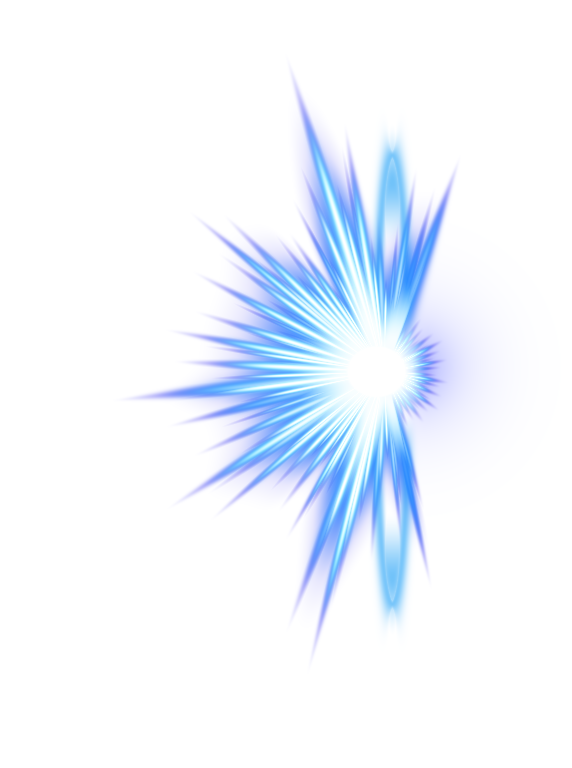
Give the GLSL for this background, as a Shadertoy shader.

```glsl
// A blue-white burst of tapered rays fanning left, with a tall thin ring and a pale haze, on white.

float hash(float n) { return fract(sin(n * 127.1) * 43758.5453); }

float bump(float x, float centre, float width) {
    float d = (x - centre) / width;
    return exp(-d * d);
}

float fadeOut(float start, float end, float x) { return 1.0 - smoothstep(start, end, x); }

// Length of the burst in each direction, from 0 to TAU
float reach(float angle) {
    float r = 0.08 + 0.19 * smoothstep(1.12, 1.22, angle) * fadeOut(4.95, 5.05, angle);
    r += 0.16 * bump(angle, 1.87, 0.13) + 0.12 * bump(angle, 4.41, 0.12);
    r += 0.03 * bump(angle, 2.42, 0.16) + 0.05 * bump(angle, 3.26, 0.1);
    r += 0.04 * bump(angle, 3.74, 0.14);
    r -= 0.08 * bump(angle, 2.14, 0.07) + 0.06 * bump(angle, 1.58, 0.13);
    r -= 0.05 * bump(angle, 4.13, 0.09) + 0.07 * bump(angle, 4.73, 0.1);
    return r;
}

void mainImage(out vec4 fragColor, in vec2 fragCoord) {
    const float TAU = 6.2831853;
    const float RAYS = 108.0;
    vec3 violet = vec3(0.38, 0.36, 0.95);
    vec3 blue = vec3(0.04, 0.45, 1.0);
    vec3 cyan = vec3(0.5, 0.96, 1.0);

    vec2 p = (fragCoord - 0.5 * iResolution.xy) / iResolution.y;
    vec2 q = p - vec2(0.128, 0.016);
    float radius = length(q);
    float angle = mod(atan(q.y, q.x + 1e-5), TAU);
    float depth = radius / reach(angle);

    // Tapered rays: soft violet sheath, blue body, bright heart
    float sheath = 0.0, body = 0.0, heart = 0.0, spine = 0.0;
    for (float i = 0.0; i < RAYS; i++) {
        float a = TAU * (i + 0.5 + 0.9 * (hash(i) - 0.5)) / RAYS;
        float len = reach(a) * mix(0.62, 1.1, fract(i * 0.618));
        vec2 dir = vec2(cos(a), sin(a));
        float t = dot(q, dir) / len;
        float across = abs(q.x * dir.y - q.y * dir.x);
        float root = smoothstep(0.0, 0.05, t);
        float taper = max(1.0 - t, 0.0);
        float width = 0.0018 + 0.036 * len * taper * mix(0.6, 1.4, hash(i + 7.0));
        float ray = root * bump(across, 0.0, width);
        sheath = max(sheath, ray * fadeOut(0.7, 1.03, t));
        body = max(body, ray * fadeOut(0.55, 0.88, t));
        float heat = 1.0 - 0.7 * smoothstep(0.1, 0.2, len) * smoothstep(0.0, 0.25, dir.x);
        heat *= mix(0.35, 1.0, smoothstep(0.1, 0.5, hash(i + 31.0)));
        float core = root * heat * fadeOut(0.55, 0.85, t);
        heart = max(heart, core * bump(across, 0.0, 0.65 * width));
        spine = max(spine, core * bump(across, 0.0, 0.35 * width));
    }

    // Pale haze on the right
    vec3 col = vec3(1.0);
    float h = length(q - vec2(0.035, 0.005));
    float haze = 0.27 * bump(h, 0.0, 0.095) + 0.35 * bump(h, 0.0, 0.045);
    col = mix(col, vec3(0.5, 0.53, 1.0), haze * smoothstep(0.022, 0.04, q.x));

    // Violet bloom between the rays
    float bloom = 0.4 * fadeOut(0.45, 0.92, depth);
    col = mix(col, violet, max(0.75 * sheath, bloom));

    // Tall ring, filled towards its tips
    vec2 e = q - vec2(0.0105, -0.0105);
    vec2 axes = vec2(0.021, 0.292);
    float k = length(e / axes);
    float edge = (k - 1.0) * k / max(length(e / (axes * axes)), 1e-4);
    float tips = smoothstep(0.17, 0.27, abs(e.y));
    float ring = 0.7 * bump(edge, 0.0, 0.007) * smoothstep(0.04, 0.12, abs(e.y));
    ring = max(ring, 0.8 * tips * fadeOut(0.85, 1.15, k));
    ring = max(ring, 0.6 * tips * bump(e.x, 0.0, 0.01) * fadeOut(0.27, 0.33, abs(e.y)));
    col = mix(col, vec3(0.25, 0.68, 0.97), ring);

    // Blue body, cyan streaks and white heart
    col = mix(col, blue, max(0.85 * body, 0.7 * fadeOut(0.4, 0.75, depth)));
    col = mix(col, cyan, max(heart, 0.8 * fadeOut(0.2, 0.52, depth)));
    float glare = bump(length((q + vec2(0.01, 0.0)) / vec2(1.15, 1.0)), 0.0, 0.055);
    float white = 1.4 * glare * fadeOut(0.035, 0.06, q.x);
    white = max(white, 0.95 * fadeOut(0.15, 0.48, depth));
    white = max(white, spine * fadeOut(0.45, 0.85, depth));
    col = mix(col, vec3(1.0), clamp(white, 0.0, 1.0));

    fragColor = vec4(col, 1.0);
}
```
